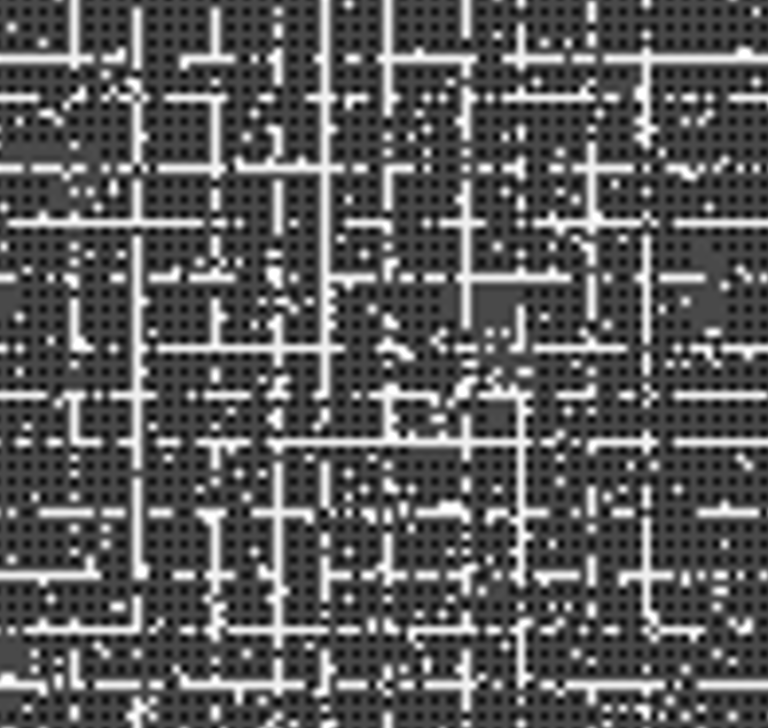
Reproduce this pattern procedurally as a Shadertoy shader.

```glsl
// Broken white grid lines and specks over a soft lattice of dark dots.

const vec2 CELLS = vec2(98.0, 93.0);   // cells across the canvas
const float GROUND = 0.285;
const float DOT = 0.055;
const float WHITE = 0.94;

float hash(vec2 p, float seed) {
    vec3 q = fract(vec3(p.xyx + seed * 17.3) * vec3(0.1031, 0.1030, 0.0973));
    q += dot(q, q.yzx + 33.33);
    return fract((q.x + q.y) * q.z);
}

float valueNoise(vec2 p, float seed) {
    vec2 i = floor(p), f = fract(p);
    f = f * f * (3.0 - 2.0 * f);
    float low = mix(hash(i, seed), hash(i + vec2(1, 0), seed), f.x);
    float high = mix(hash(i + vec2(0, 1), seed), hash(i + vec2(1, 1), seed), f.x);
    return mix(low, high, f.y);
}

// Whether a cell lies on a drawn dash of one of the unevenly spaced lines.
// across: index over the lines, along: index down their length.
bool onDash(float across, float along, float first, float spacing, float count, float seed) {
    float line = floor((across - first) / spacing + 0.5);
    if (line < 0.0 || line >= count) return false;
    float jitter = 3.0 * (hash(vec2(line, 3.0), seed) - 0.5);
    if (across != floor(first + spacing * line + jitter + 0.5)) return false;

    // Some stretches are solid, the others break into single cells.
    float shift = floor(7.0 * hash(vec2(line, 8.0), seed));
    float stretch = floor((along + shift) / 6.0);
    bool solid = hash(vec2(line, stretch), seed + 1.0) < 0.42;
    return solid || hash(vec2(line, along), seed + 2.0) < 0.46;
}

// Grey level of one cell.
float cellTone(vec2 cell) {
    if (onDash(cell.x, cell.y, 10.3, 8.1, 10.0, 1.0)) return WHITE;
    if (onDash(cell.y, cell.x, 5.3, 7.36, 12.0, 5.0)) return WHITE;

    // Loose specks, denser in some areas
    float density = mix(0.01, 0.075, valueNoise(cell / 7.0, 9.0));
    if (hash(cell, 10.0) < density) return WHITE;

    // Dark dots on every second cell, missing in a few flat patches
    bool isDot = mod(cell.x, 2.0) == 1.0 && mod(cell.y, 2.0) == 1.0;
    bool flatPatch = valueNoise(cell / 9.0, 12.0) > 0.89;
    return isDot && !flatPatch ? DOT : GROUND;
}

// Cubic interpolation weight at a distance in cells
float cubicWeight(float d) {
    d = abs(d);
    if (d < 1.0) return 1.0 + d * d * (1.5 * d - 2.5);
    if (d < 2.0) return 2.0 + d * (-4.0 + d * (2.5 - 0.5 * d));
    return 0.0;
}

void mainImage(out vec4 fragColor, in vec2 fragCoord) {
    vec2 p = fragCoord / iResolution.xy * CELLS - 0.5;
    vec2 base = floor(p);

    // Blend the surrounding cells into soft, rounded marks
    float tone = 0.0;
    for (int y = -1; y <= 2; y++) {
        for (int x = -1; x <= 2; x++) {
            vec2 cell = base + vec2(x, y);
            vec2 d = p - cell;
            tone += cellTone(cell) * cubicWeight(d.x) * cubicWeight(d.y);
        }
    }
    fragColor = vec4(vec3(clamp(tone, 0.0, 1.0)), 1.0);
}
```
